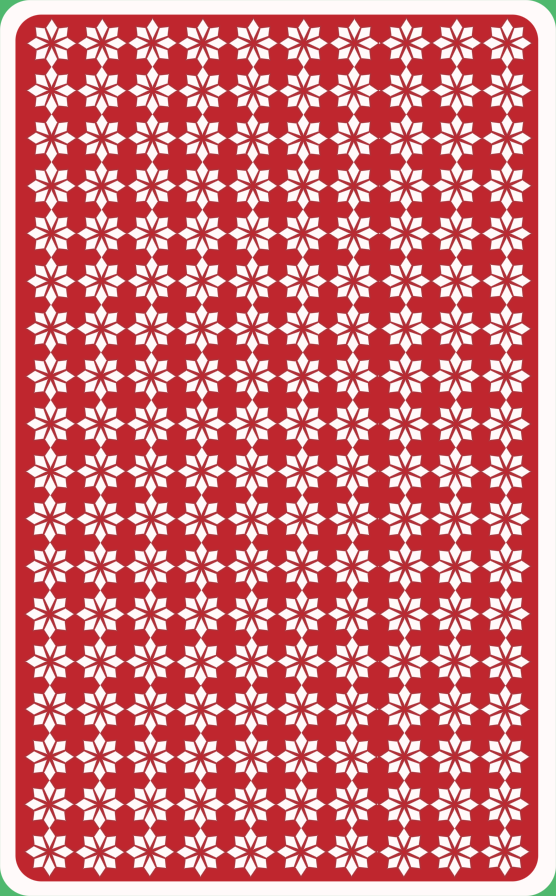
Reproduce this pattern procedurally as a Shadertoy shader.

```glsl
// Playing card back: a red rounded panel with 10 by 18 white eight-petal flowers.

float hash(vec2 p) {
    return fract(sin(dot(p, vec2(127.1, 311.7))) * 4375.5);
}

float roundedBox(vec2 p, vec2 halfSize, float radius) {
    vec2 q = abs(p) - halfSize + radius;
    return length(max(q, 0.0)) + min(max(q.x, q.y), 0.0) - radius;
}

// Kite along +x: pointed at both ends, widest at middle.
float kite(vec2 p, float inner, float middle, float outer, float halfWidth) {
    p.y = abs(p.y);
    float innerEdge = dot(p - vec2(inner, 0.0), normalize(vec2(-halfWidth, middle - inner)));
    float outerEdge = dot(p - vec2(outer, 0.0), normalize(vec2(halfWidth, outer - middle)));
    return max(innerEdge, outerEdge);
}

// Eight kites around the centre; the diagonal ones are a little shorter.
float flower(vec2 p, float halfWidth) {
    float sector = round(atan(p.y, p.x + 1e-6) / 0.785398);
    float angle = sector * 0.785398;
    float c = cos(angle), s = sin(angle);
    vec2 q = vec2(c * p.x + s * p.y, c * p.y - s * p.x);
    float outer = mod(sector, 2.0) < 0.5 ? 0.0267 : 0.0252;
    return kite(q, 0.0048, 0.0175, outer, halfWidth);
}

float flowerGrid(vec2 p) {
    // Slight lean of the columns and a wider gap before the last three.
    p.x -= 0.003 * p.y - 0.0008;
    p.x -= 0.0023 * step(0.1126, p.x);
    p.y -= 0.0005;

    vec2 pitch = vec2(0.05625, 0.0531);
    vec2 count = vec2(10.0, 18.0);
    vec2 cell = clamp(floor(p / pitch + 0.5 * count), vec2(0.0), count - 1.0);
    vec2 local = p - (cell + 0.5 - 0.5 * count) * pitch;

    // Small print variation from flower to flower.
    local += 0.0006 * (vec2(hash(cell), hash(cell + 37.0)) - 0.5);
    return flower(local, 0.0061 + 0.0004 * (hash(cell + 71.0) - 0.5));
}

void mainImage(out vec4 fragColor, in vec2 fragCoord) {
    // Canvas height is one unit, origin at the centre.
    vec2 halfCanvas = 0.5 * iResolution.xy / iResolution.y;
    vec2 p = fragCoord / iResolution.y - halfCanvas;
    float soft = 0.75 / iResolution.y;

    float card = roundedBox(p, halfCanvas, 0.034);
    float panel = roundedBox(p + vec2(0.0013, 0.0), vec2(0.2917, 0.4837), 0.029);
    float petals = flowerGrid(p);

    vec3 green = vec3(0.31, 0.72, 0.43);
    vec3 white = vec3(1.0, 0.98, 0.98);
    vec3 red = vec3(0.75, 0.15, 0.18);
    vec3 darkRed = vec3(0.67, 0.20, 0.23);

    // Ink dulls close to the petals.
    vec3 ink = mix(red, darkRed, 1.0 - smoothstep(0.0006, 0.0022, petals));
    ink = mix(ink, white, 1.0 - smoothstep(-soft, soft, petals));

    vec3 color = mix(green, white, 1.0 - smoothstep(-soft, soft, card));
    color = mix(color, ink, 1.0 - smoothstep(-soft, soft, panel));
    fragColor = vec4(color, 1.0);
}
```
